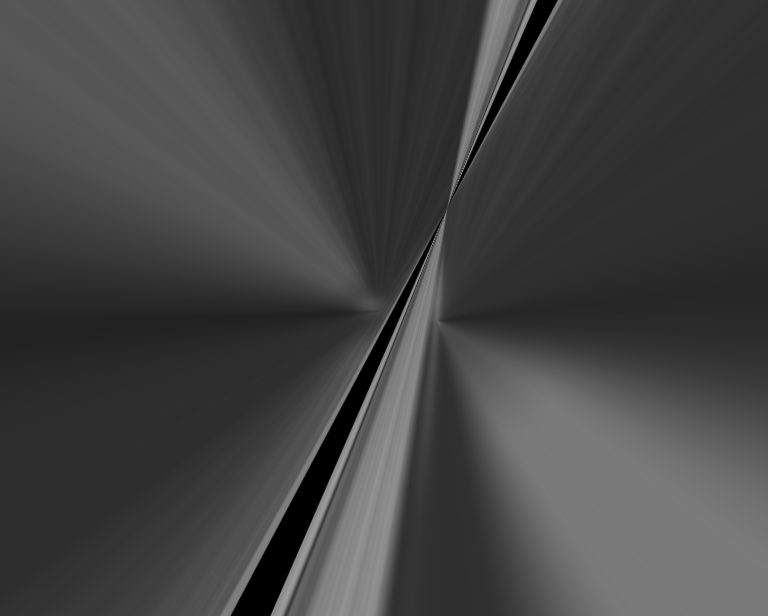
This background is drawn by a Shadertoy shader. Its source:

```glsl
// Grey light rays fanning out on both sides of a slanted black double wedge.
// Each side is shaded by angle about its own hub; the metallic strips beside
// the wedge depend on the slope of the line through the pinch point.

const vec2 PINCH = vec2(0.103, 0.163);
const vec2 LEFT_HUB = vec2(-0.007, -0.005);
const vec2 RIGHT_HUB = vec2(0.086, -0.021);
const float WEDGE_LO = 0.434;   // slopes (x over y) of the wedge edges
const float WEDGE_HI = 0.531;

// Soft bump of height one
float lobe(float x, float centre, float width) {
    float t = (x - centre) / width;
    return exp(-t * t);
}

// One between lo and hi, with soft edges
float band(float x, float lo, float hi, float soft) {
    return smoothstep(lo - soft, lo + soft, x) - smoothstep(hi - soft, hi + soft, x);
}

// Fine irregular grain from layered sines, about -1 to 1
float streaks(float x) {
    return 0.5 * sin(x + 1.3 * sin(x * 0.37)) + 0.3 * sin(x * 2.3 + 1.0)
         + 0.2 * sin(x * 5.1 + 2.0);
}

// Elevation in degrees above the horizontal axis pointing along side
float elevation(vec2 d, float side) {
    return degrees(atan(d.y, d.x * side));
}

float leftRays(vec2 d) {
    float a = elevation(d, -1.0);
    float reach = smoothstep(0.0, 0.09, length(d));
    float upper = smoothstep(0.0, 36.0, a) * (1.0 - smoothstep(50.0, 78.0, a));
    float lower = 1.0 - smoothstep(-62.0, -33.0, a);
    float shade = 0.18 + reach * (0.16 * upper + 0.10 * lower);
    shade -= 0.045 * lobe(a, -4.0, 8.0);
    float grain = 0.004 + 0.013 * smoothstep(25.0, 75.0, abs(a));
    return shade + grain * reach * streaks(a * 0.55);
}

float rightRays(vec2 d) {
    float a = elevation(d, 1.0);
    float reach = smoothstep(0.0, 0.25, length(d));
    float beam = smoothstep(-82.0, -56.0, a) * (1.0 - smoothstep(-37.0, -2.0, a));
    float shade = 0.185 + 0.29 * beam * mix(0.3, 1.0, reach);
    shade += 0.03 * smoothstep(35.0, 68.0, a);
    shade -= 0.035 * lobe(a, 6.0, 9.0);
    float grain = 0.003 + 0.013 * smoothstep(25.0, 70.0, a);
    return shade + grain * reach * streaks(a * 0.6);
}

// Brightness across the broad strip
float stripShade(float slope, float rise) {
    float shade = 0.5 + 0.04 * smoothstep(0.1, 0.5, abs(rise));
    shade -= 0.22 * lobe(slope, 0.365, 0.028);
    shade -= 0.25 * lobe(slope, 0.396, 0.006);
    shade += 0.10 * lobe(slope, 0.415, 0.009);
    return shade + 0.035 * streaks(slope * 75.0);
}

void mainImage(out vec4 fragColor, in vec2 fragCoord) {
    vec2 p = (fragCoord - 0.5 * iResolution.xy) / iResolution.y;
    vec2 q = p - PINCH;

    // Slope through the pinch and its one-pixel width
    float rise = (q.y < 0.0 ? -1.0 : 1.0) * max(abs(q.y), 0.0005);
    float slope = q.x / rise;
    float pixel = 1.0 / (abs(rise) * iResolution.y);

    // Two ray fields divided along the middle of the wedge
    float across = q.x - 0.48 * q.y;
    float side = smoothstep(-0.004, 0.004, across);
    float shade = mix(leftRays(p - LEFT_HUB), rightRays(p - RIGHT_HUB), side);

    // Blurred light around the hubs
    shade += 0.11 * lobe(length((p - vec2(-0.022, 0.004)) * vec2(1.0, 1.5)), 0.0, 0.025);
    shade += 0.17 * lobe(length((p - vec2(0.073, 0.022)) * vec2(1.6, 0.7)), 0.0, 0.035);

    // Faint ray beside the broad strip, fading downward
    float below = 1.0 - smoothstep(-0.12, -0.03, q.y);
    float faint = below * (1.0 - 0.8 * smoothstep(0.2, 0.55, -q.y));
    shade += 0.11 * faint * lobe(slope, 0.095, 0.035);

    // Broad strip and the thin bright rim on the opposite edge
    float edgeLo = q.y < 0.0 ? 0.16 : 0.205;
    float strip = smoothstep(edgeLo - 0.025 - pixel, edgeLo + 0.025 + pixel, slope)
                - smoothstep(WEDGE_LO - pixel, WEDGE_LO + pixel, slope);
    shade = mix(shade, stripShade(slope, rise), clamp(strip, 0.0, 1.0));

    float outside = smoothstep(WEDGE_HI - pixel, WEDGE_HI + pixel, slope);
    float decay = exp(-9.0 * max(slope - WEDGE_HI, 0.0));
    shade += outside * decay * (0.09 + 0.04 * streaks(slope * 80.0));
    float rim = band(slope, WEDGE_HI, 0.556, 0.004 + pixel);
    shade = mix(shade, 0.52, 0.85 * clamp(rim, 0.0, 1.0));

    // Black wedge, wide at both ends and closed at the pinch
    float wedge = band(slope, WEDGE_LO, WEDGE_HI, pixel);
    shade *= 1.0 - clamp(wedge, 0.0, 1.0);

    fragColor = vec4(vec3(clamp(shade, 0.0, 1.0)), 1.0);
}
```
